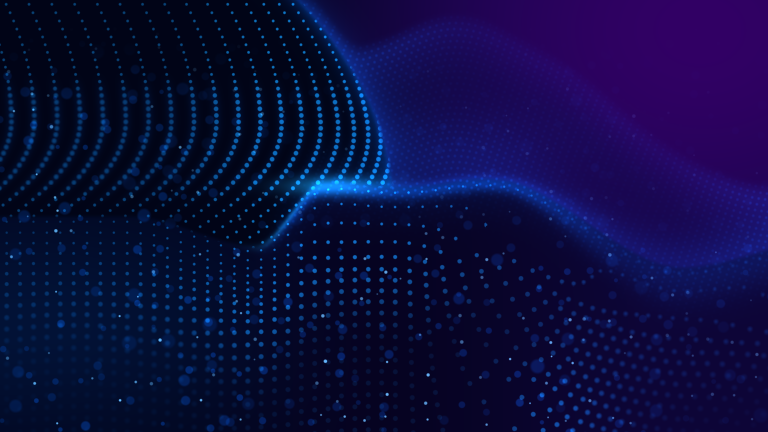
Write a Shadertoy shader that draws this background.

```glsl
// Glowing blue waves of dots over a dark navy to violet backdrop, with drifting sparks.

const vec3 NAVY   = vec3(0.006, 0.022, 0.120);
const vec3 INDIGO = vec3(0.065, 0.025, 0.270);
const vec3 VIOLET = vec3(0.200, 0.000, 0.400);
const vec3 SHADE  = vec3(0.022, 0.012, 0.130);
const vec3 TEAL   = vec3(0.000, 0.090, 0.170);
const vec3 BLUE   = vec3(0.010, 0.220, 0.520);
const vec3 CYAN   = vec3(0.080, 0.640, 0.880);
const vec3 SPARK  = vec3(0.450, 0.820, 1.000);

const float COLUMN_GAP = 0.053;             // upper wave
const vec2  GRID_GAP = vec2(0.031, 0.027);  // lower wave
const vec2  FAR_GAP = vec2(0.015, 0.014);   // distant wave
const vec2  HOT_SPOT = vec2(0.77, 0.570);

float bell(float x, float center, float width) {
    float t = (x - center) / width;
    return exp(-t * t);
}

float falling(float a, float b, float x) { return 1.0 - smoothstep(a, b, x); }

vec2 hash22(vec2 p) {
    vec3 q = fract(p.xyx * vec3(0.1031, 0.1030, 0.0973));
    q += dot(q, q.yzx + 33.33);
    return fract((q.xx + q.yz) * q.zy);
}

// Round dots on a warped lattice, measured in canvas units
float dots(vec2 uv, float radius, float blur) {
    vec2 off = fract(uv) - 0.5, dx = dFdx(uv), dy = dFdy(uv);
    float det = dx.x * dy.y - dx.y * dy.x;
    det = abs(det) < 1e-5 ? 1e-5 : det;
    vec2 d = vec2(dy.y * off.x - dy.x * off.y, dx.x * off.y - dx.y * off.x) / det;
    float soft = max(blur, 0.8 / iResolution.y);
    return falling(radius - soft, radius + soft, length(d) / iResolution.y);
}

// Crest of the front wave
float crestHeight(float x) {
    return 0.50 - 0.07 * smoothstep(0.30, 0.60, x) + 0.137 * smoothstep(0.59, 0.75, x)
         + 0.010 * bell(x, 0.79, 0.07) + 0.020 * bell(x, 1.12, 0.11)
         - 0.185 * smoothstep(1.17, 1.58, x) + 0.06 * smoothstep(1.58, 1.90, x);
}

// Crest of the distant wave
float farHeight(float x) {
    return 0.868 + 0.085 * bell(x, 1.05, 0.16) + 0.13 * falling(0.70, 0.84, x)
         + 0.035 * bell(x, 1.32, 0.14) - 0.31 * smoothstep(1.10, 1.80, x);
}

// Right edge of the upper wave
float edgeX(float y) {
    float t = 1.0 - y;
    return 0.694 + 0.92 * t - 0.98 * t * t;
}

// One layer of scattered discs
float sparks(vec2 p, float scale, float size, float density, float seed) {
    vec2 cell = floor(p * scale), rnd = hash22(cell + seed), pick = hash22(cell + seed + 57.0);
    float radius = size * (0.5 + 0.7 * pick.y);
    float d = length(fract(p * scale) - 0.25 - 0.5 * rnd) / scale;
    float soft = max(0.25 * radius, 0.8 / iResolution.y);
    return step(pick.x, density) * falling(radius - soft, radius + soft, d) * (0.4 + 0.6 * rnd.x);
}

void mainImage(out vec4 fragColor, in vec2 fragCoord) {
    vec2 p = fragCoord / iResolution.y;
    p.x += 0.5 * (16.0 / 9.0 - iResolution.x / iResolution.y);
    float crest = crestHeight(p.x), depth = crest - p.y;
    float farDepth = farHeight(p.x) - p.y;
    float inset = edgeX(p.y) - p.x;
    float below = smoothstep(-0.006, 0.008, depth);
    float leftSide = smoothstep(-0.006, 0.012, inset);

    // Backdrop
    vec3 col = mix(NAVY, INDIGO, smoothstep(0.55, 1.25, p.x));
    vec2 q = (p - vec2(1.62, 0.93)) / vec2(0.62, 0.50);
    col = mix(col, VIOLET, 0.95 * exp(-dot(q, q)) * (1.0 - 0.5 * smoothstep(-0.02, 0.15, farDepth)));

    // Distant wave: soft lit crest, haze and fine dots
    float farBody = smoothstep(-0.025, 0.03, farDepth) * exp(-max(farDepth, 0.0) / 0.11);
    float farLight = 0.25 + 0.5 * bell(p.x, 0.86, 0.17) + 0.55 * smoothstep(1.5, 1.85, p.x);
    float farDots = dots(vec2(p.x + 0.3 * farDepth, farDepth) / FAR_GAP, 0.0028, 0.0025);
    col += BLUE * farBody * farLight * (0.45 + 0.5 * farDots);
    float haze = bell(p.x, 1.02, 0.26) * bell(p.y, 0.66, 0.085);
    col += BLUE * haze * (0.16 + 0.16 * farDots);

    // Upper wave: columns that bow to the right, then sweep down and left
    float rise = (p.y - 0.72) / 0.28, drop = max(0.72 - p.y, 0.0) / 0.22;
    float bow = -0.07 * max(rise, 0.0) * max(rise, 0.0) - 0.16 * drop * drop;
    float squeeze = 0.10 * exp(-max(inset, -0.1) / 0.10);
    vec2 upperUV = vec2((p.x - bow + squeeze) / COLUMN_GAP, 110.0 * p.y - 30.0 * p.y * p.y);
    float band = smoothstep(0.50, 0.60, p.y) * falling(0.76, 0.84, p.y);
    float upperDots = dots(upperUV, 0.0031 + 0.0022 * band, 0.0012 + 0.0025 * band * falling(0.1, 0.7, p.x));
    float upperLight = 0.48 + 0.4 * smoothstep(0.35, 0.65, p.x) - 0.12 * band;
    vec3 upper = NAVY * 0.75 + mix(BLUE, CYAN, 0.65) * upperDots * upperLight;
    upper += BLUE * 0.16 * band * bell(fract(upperUV.x), 0.5, 0.22);
    upper += BLUE * 0.75 * exp(-max(inset, 0.0) / 0.022);
    col += BLUE * 0.45 * exp(-max(-inset, 0.0) / 0.035) * smoothstep(0.50, 0.70, p.y);
    col = mix(col, upper, leftSide);

    // Lower wave: rows hug the crest, then level out with depth
    float level = 0.52 - 0.22 * smoothstep(0.9, 1.6, p.x);
    float row = mix(crest, level, smoothstep(0.0, 0.20, depth)) - p.y
              + 0.012 * sin(9.0 * p.x) * smoothstep(0.1, 0.3, depth);
    float lean = 0.45 * smoothstep(0.9, 1.35, p.x);
    vec2 lowerUV = vec2(p.x - lean * depth, row) / GRID_GAP;
    float defocus = smoothstep(0.08, 0.35, depth) * falling(0.35, 0.80, p.x) + smoothstep(1.15, 1.5, p.x);
    float lowerDots = dots(lowerUV, mix(0.0024, 0.0056, smoothstep(0.0, 0.26, depth)), 0.0012 + 0.0035 * defocus);
    float lowerLight = (0.28 + 0.60 * bell(p.x, 0.76, 0.42)) * (1.0 - 0.85 * smoothstep(0.14, 0.40, depth));
    lowerLight += 0.65 * bell(p.x, 1.30, 0.16) * bell(p.y, 0.04, 0.17);
    vec3 lower = mix(SHADE, INDIGO * 0.8, smoothstep(0.85, 1.6, p.x));
    lower = mix(lower, NAVY, falling(0.35, 0.85, p.x));
    lower += TEAL * 0.55 * falling(0.1, 0.9, p.x) * bell(p.y, 0.25, 0.24);
    lower += mix(BLUE, CYAN, 0.60 - 0.35 * min(defocus, 1.0)) * lowerDots * lowerLight;
    col = mix(col, lower, below);

    // Light along the front crest
    float sheen = smoothstep(0.58, 0.74, p.x) * (1.0 - 0.68 * smoothstep(1.12, 1.48, p.x));
    float width = 0.018 + 0.050 * smoothstep(1.15, 1.55, p.x);
    float texture1 = 0.8 + 0.4 * farDots;
    col += BLUE * sheen * texture1 * (0.85 * bell(depth, 0.012, width) + 0.22 * bell(depth, 0.0, 0.075));
    vec2 hot = (p - HOT_SPOT) / vec2(0.11, 0.022);
    col += CYAN * 0.55 * exp(-dot(hot, hot));
    col += CYAN * 0.35 * bell(depth, 0.004, 0.010) * bell(p.x, 0.67, 0.07);

    // Scattered bokeh and sparks, denser on the left and lower middle
    float scatter = 0.2 + 0.8 * max(falling(0.2, 0.8, p.x), falling(0.35, 0.55, p.y));
    scatter *= falling(0.70, 0.95, p.y) * (0.4 + 0.6 * falling(1.2, 1.6, p.x));
    col += BLUE * 0.40 * scatter * sparks(p, 11.0, 0.014, 0.55, 3.0);
    col += BLUE * 0.55 * scatter * sparks(p + 0.37, 17.0, 0.009, 0.45, 19.0);
    col += SPARK * 0.85 * scatter * sparks(p + 0.71, 21.0, 0.0034, 0.28, 41.0);

    fragColor = vec4(clamp(col, 0.0, 1.0), 1.0);
}
```
